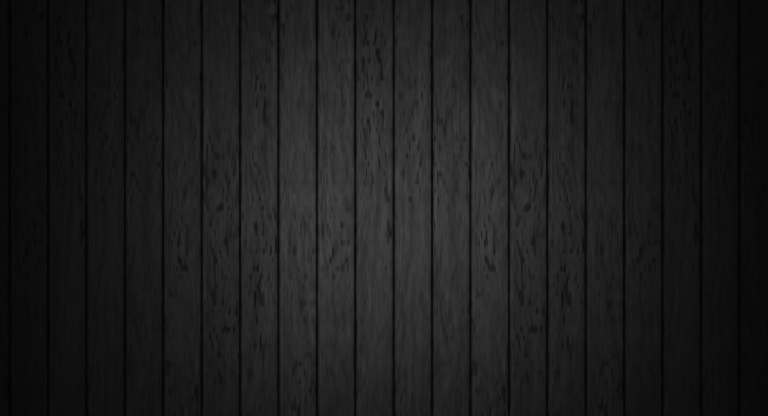
This texture is drawn by a Shadertoy shader. Its source:

```glsl
// Dark vertical wood planks lit by a soft round glow in the centre.
// Stretched value noise makes the fibres, its contour bands make the figure,
// and every eighth plank shares a seed so the boards repeat across the wall.

float hash(vec2 p) {
    vec3 q = fract(vec3(p.xyx) * 0.1031);
    q += dot(q, q.yzx + 33.33);
    return fract((q.x + q.y) * q.z);
}

float noise(vec2 p) {
    vec2 cell = floor(p), f = fract(p);
    f = f * f * (3.0 - 2.0 * f);
    return mix(mix(hash(cell), hash(cell + vec2(1, 0)), f.x),
               mix(hash(cell + vec2(0, 1)), hash(cell + vec2(1, 1)), f.x), f.y);
}

// Relative brightness of the wood; x runs 0..1 across a plank, y up the canvas.
float woodGrain(vec2 p, float seed) {
    vec2 shift = vec2(seed * 37.0, seed * 19.0);
    float bend = noise(p * vec2(2.0, 7.0) + shift) - 0.5;
    vec2 q = vec2(p.x + 0.14 * bend, p.y);

    // Fibres from long streaks down to short, hair-thin ones
    float fibres = 0.0, weight = 0.3;
    vec2 scale = vec2(6.0, 4.0);
    for (int i = 0; i < 4; i++) {
        fibres += weight * (noise(q * scale + shift) - 0.5);
        scale *= vec2(1.55, 2.5);
        weight *= 1.12;
    }

    // Arched figure from the contours of a tall, slow noise
    float rings = noise(q * vec2(2.2, 3.0) + shift + 7.0) * 7.0 + q.x * 4.0;
    float figure = sin(6.2832 * rings) * smoothstep(0.3, 0.7, noise(p * vec2(1.5, 4.0) + shift + 3.0));

    // Thin dark pores, denser in patches
    float patches = smoothstep(0.35, 0.85, noise(p * vec2(2.0, 5.0) + shift + 11.0));
    float pores = smoothstep(0.55, 0.9, noise(q * vec2(17.0, 48.0) + shift + 5.0));

    return 1.0 + 0.4 * fibres + 0.05 * figure - pores * (0.06 + 0.34 * patches);
}

void mainImage(out vec4 fragColor, in vec2 fragCoord) {
    vec2 uv = fragCoord / iResolution.xy;
    float pixel = 20.0 / iResolution.x;

    // Twenty planks across the width
    float across = uv.x * 20.0 - 0.25;
    float plank = floor(across);
    float x = across - plank;
    float seed = mod(plank, 8.0) + 1.0;
    float wood = woodGrain(vec2(x, uv.y), seed);
    wood *= 0.98 + 0.08 * hash(vec2(seed, 5.0));

    // Seam: thin dark gap, uneven worn shadow and a faint lit edge on its right
    float gap = min(x, 1.0 - x);
    float wear = noise(vec2(plank + step(0.5, x), uv.y * 38.0));
    float seam = 1.0 - smoothstep(0.022 - 0.5 * pixel, 0.022 + 0.7 * pixel, gap);
    float shadow = exp(-gap * gap * 260.0) * (0.15 + 0.3 * wear);
    float litEdge = exp(-pow((x - 0.09) * 38.0, 2.0));
    wood *= (1.0 - shadow) * (1.0 - 0.66 * seam);
    wood += 0.1 * litEdge * (0.5 + wear);

    // Round glow fading into dark sides
    vec2 fromCentre = (uv - vec2(0.505, 0.51)) * vec2(iResolution.x / iResolution.y, 1.0);
    float glow = 0.043 + 0.188 * exp(-3.2 * dot(fromCentre, fromCentre));
    glow *= 1.0 - 0.3 * smoothstep(0.4, 0.5, abs(uv.x - 0.5));

    fragColor = vec4(vec3(glow * wood), 1.0);
}
```
